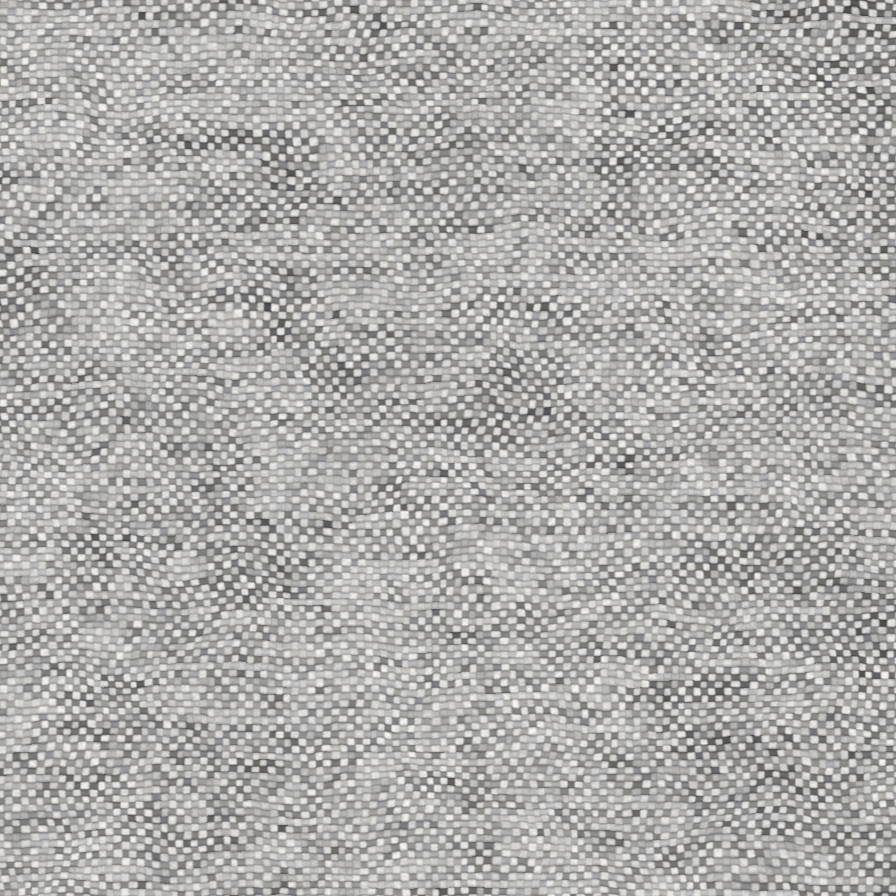
A Shadertoy shader for this texture:

```glsl
// Plain woven upholstery cloth: pale rounded tufts over mottled grey cross threads.
const vec2  THREADS      = vec2(116.0, 124.0); // weave cells across and up
const vec3  TUFT_COLOR   = vec3(0.885, 0.882, 0.872);
const vec3  THREAD_LIGHT = vec3(0.735, 0.732, 0.726);
const vec3  THREAD_DARK  = vec3(0.285, 0.283, 0.282);
const vec2  TUFT_HALF    = vec2(0.51, 0.50);   // half size in cells
const float TUFT_ROUND   = 0.27;
const float EDGE_SOFT    = 0.17;
const float WOBBLE       = 0.55;               // thread waviness in cells
const float FIBRE        = 0.10;               // fine fibre contrast

float hash(vec2 p) {
    vec3 q = fract(vec3(p.xyx) * 0.1031);
    q += dot(q, q.yzx + 33.33);
    return fract((q.x + q.y) * q.z);
}

float noise(vec2 p) {
    vec2 i = floor(p), f = fract(p);
    f = f * f * (3.0 - 2.0 * f);
    return mix(mix(hash(i), hash(i + vec2(1, 0)), f.x),
               mix(hash(i + vec2(0, 1)), hash(i + vec2(1, 1)), f.x), f.y);
}

float roundedBox(vec2 p, vec2 halfSize, float radius) {
    vec2 q = abs(p) - halfSize + radius;
    return length(max(q, 0.0)) + min(max(q.x, q.y), 0.0) - radius;
}

// Darkness of a cross thread: long streaks, broad patches and single-cell flecks
float threadDarkness(vec2 id) {
    float streak = noise(vec2(id.x * 0.16, id.y * 0.9) + 37.0);
    float patches = noise(id * 0.09 + 71.0);
    float fleck = hash(id + 13.0);
    return clamp(0.62 * streak + 0.35 * patches + 0.55 * fleck - 0.42, 0.0, 1.0);
}

// Grey cross threads with shadowed upper and lower edges
vec3 crossThreads(vec2 p) {
    vec2 id = floor(p), f = fract(p);
    if (mod(id.x + id.y, 2.0) < 0.5) id.x += f.x < 0.5 ? -1.0 : 1.0;
    vec3 color = mix(THREAD_LIGHT, THREAD_DARK, threadDarkness(id));
    float rim = smoothstep(0.15, 0.5, abs(f.y - 0.5));
    color *= 1.04 - 0.22 * rim;
    color += (hash(id + 5.0) - 0.5) * vec3(-0.012, 0.0, 0.025);
    return color;
}

// Pale tufts on alternate cells, each with its own size, offset and tone
vec3 addTufts(vec3 color, vec2 p) {
    vec2 base = floor(p);
    for (int y = -1; y <= 1; y++)
    for (int x = -1; x <= 1; x++) {
        vec2 id = base + vec2(x, y);
        if (mod(id.x + id.y, 2.0) > 0.5) continue;
        vec2 random = vec2(hash(id + 101.0), hash(id + 203.0)) - 0.5;
        vec2 local = p - id - 0.5 - 0.16 * random;
        vec2 size = TUFT_HALF * (1.0 + 0.26 * random.yx);
        float d = roundedBox(local, size, TUFT_ROUND);
        float cover = smoothstep(EDGE_SOFT, -EDGE_SOFT, d);
        float tone = 0.98 + 0.12 * (hash(id + 307.0) - 0.5);
        tone -= 0.14 * smoothstep(0.75, 1.0, hash(id + 409.0));
        tone -= 0.11 * smoothstep(-0.32, 0.0, d);
        color = mix(color, TUFT_COLOR * tone, cover);
    }
    return color;
}

void mainImage(out vec4 fragColor, in vec2 fragCoord) {
    vec2 uv = fragCoord / iResolution.xy;
    vec2 p = uv * THREADS;

    // Uneven spinning and tension bend the weave
    vec2 bend = vec2(noise(p * 0.13), noise(p * 0.13 + 50.0)) - 0.5;
    vec2 jitter = vec2(noise(p * 0.55 + 17.0), noise(p * 0.55 + 83.0)) - 0.5;
    p += WOBBLE * (2.0 * bend + 0.5 * jitter) + 20.0;

    vec3 color = addTufts(crossThreads(p), p);

    // Fine fibres and faint broad shading
    float fibre = noise(p * vec2(2.3, 3.1)) - 0.5;
    float shade = noise(uv * 9.0 + 4.0) - 0.5;
    color *= 1.0 + FIBRE * fibre + 0.05 * shade;
    fragColor = vec4(clamp(color, 0.0, 1.0), 1.0);
}
```
